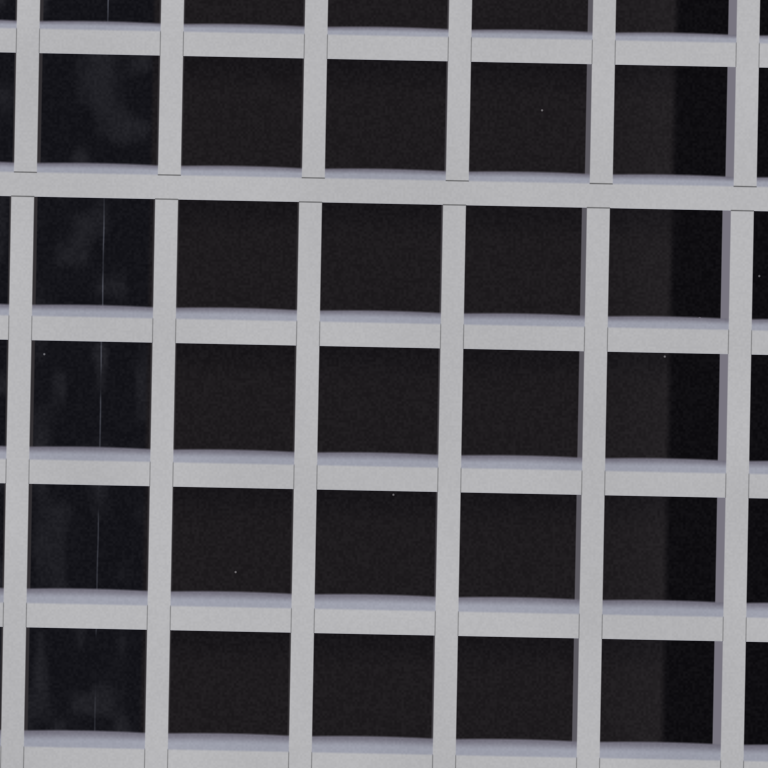
Give the GLSL for this pattern, as a three.js fragment shader.

```glsl
// Pale square lattice with lit ledges, slightly tilted, in front of dark glazing.
varying vec2 vUv;

const vec2 PITCH = vec2(0.1875, 0.187);
const vec2 ORIGIN = vec2(0.0156, -0.003);
const vec2 TILT = vec2(0.0187, 0.020);
const float BAR_HALF = 0.0150;
const float FRONT_HEIGHT = 0.0315;
const float ROW_MARGIN = 0.02;
const float RAIL_ROW = 4.0;
const float SOFT = 0.0013;

const vec3 PAINT = vec3(0.71, 0.71, 0.72);
const vec3 LEDGE_NEAR = vec3(0.61, 0.62, 0.67);
const vec3 LEDGE_FAR = vec3(0.44, 0.43, 0.48);
const vec3 SIDE_DARK = vec3(0.20, 0.19, 0.20);
const vec3 SIDE_LIT = vec3(0.47, 0.46, 0.50);
const vec3 DARK = vec3(0.12, 0.11, 0.12);
const vec3 DEEP = vec3(0.07, 0.065, 0.08);
const vec3 GLASS = vec3(0.08, 0.08, 0.10);

float hash(vec2 p) {
  p = fract(p * vec2(0.1031, 0.1137));
  p += dot(p, p.yx + 33.33);
  return fract((p.x + p.y) * p.x * 7.31);
}

float noise(vec2 p) {
  vec2 i = floor(p), f = fract(p);
  f = f * f * (3.0 - 2.0 * f);
  return mix(mix(hash(i), hash(i + vec2(1.0, 0.0)), f.x),
             mix(hash(i + vec2(0.0, 1.0)), hash(i + 1.0), f.x), f.y);
}

// Soft coverage of everything below an edge.
float below(float edge, float d, float soft) {
  return 1.0 - smoothstep(edge - soft, edge + soft, d);
}

float line(float d, float halfWidth) {
  return below(halfWidth, abs(d), SOFT);
}

// Dim interior: glass pane at the left, a plain wall, a deep gap at the right.
vec3 interior(vec2 p, float heightInCell) {
  float x = p.x - TILT.x * p.y;
  vec3 color = mix(DARK, DEEP, 0.5 * smoothstep(0.72, 1.0, heightInCell));
  float rightWall = smoothstep(0.76, 0.86, x);
  color += 0.018 * rightWall;
  color = mix(color, DEEP * 0.85, smoothstep(0.856, 0.868, x));

  float pane = below(0.182, x, 0.004);
  float smudge = smoothstep(0.55, 0.95, noise(p * vec2(38.0, 24.0)));
  color = mix(color, GLASS + 0.05 * smudge, pane);
  float streak = line(x - 0.1215 - 0.001 * noise(p.yy * 20.0), 0.0009);
  float broken = smoothstep(0.2, 0.8, noise(vec2(3.0, p.y * 26.0)));
  color += vec3(0.24, 0.25, 0.27) * streak * broken * mix(0.35, 1.0, p.y);

  // Sparse dust specks, one candidate per small tile.
  vec2 tile = floor(p * 40.0);
  vec2 spot = 0.2 + 0.6 * vec2(hash(tile + 7.0), hash(tile + 19.0));
  float speck = below(0.0013, length(fract(p * 40.0) - spot) / 40.0, SOFT);
  color += 0.35 * speck * step(0.99, hash(tile + 41.0));

  return color + 0.035 * (noise(p * 330.0) - 0.5);
}

// Paint with fine grain and faint broad staining.
vec3 painted(vec3 base, vec2 p) {
  return base + 0.025 * (noise(p * 380.0) - 0.5) + 0.03 * (noise(p * 9.0) - 0.5);
}

void main() {
  vec2 p = vUv;
  float y = p.y + TILT.y * p.x - ORIGIN.y;
  float shift = 0.003 * step(RAIL_ROW * PITCH.y + 0.5 * FRONT_HEIGHT, y);
  float x = p.x - TILT.x * p.y - ORIGIN.x - shift;

  // Cell coordinates, measured from bar centres and front-face bottoms.
  float column = floor(x / PITCH.x);
  float fromLeft = x - column * PITCH.x;
  float fromRight = PITCH.x - fromLeft;
  float barDistance = min(fromLeft, fromRight);
  float row = floor((y + ROW_MARGIN) / PITCH.y);
  float v = y - row * PITCH.y;
  float isRail = 1.0 - step(0.5, abs(row - RAIL_ROW));

  vec3 color = interior(p, fract(y / PITCH.y));

  // Inner sides of the uprights widen away from the viewing axis.
  float rightSide = 0.002 + 0.0045 * max(column - 2.0, 0.0);
  float leftSide = 0.003 * max(1.5 - column, 0.0);
  vec3 sideColor = mix(SIDE_DARK, SIDE_LIT, clamp((column - 1.5) / 2.5, 0.0, 1.0));
  color = mix(color, sideColor, below(BAR_HALF + rightSide, fromRight, SOFT));
  color = mix(color, SIDE_DARK, below(BAR_HALF + leftSide, fromLeft, SOFT));

  // Ledges deepen towards the bottom and bow slightly along their length.
  float across = 2.0 * fromLeft / PITCH.x - 1.0;
  float depth = 0.0225 - 0.0022 * row - 0.002 * across * across;
  float t = clamp((v - FRONT_HEIGHT) / depth, 0.0, 1.0);
  vec3 ledge = mix(LEDGE_NEAR, LEDGE_FAR, smoothstep(0.35, 1.0, t));
  float aboveBottom = 1.0 - below(0.0, v, SOFT);
  color = mix(color, painted(ledge, p), aboveBottom * below(FRONT_HEIGHT + depth, v, 0.002));

  // Front faces of rails and uprights.
  float front = aboveBottom * below(FRONT_HEIGHT, v, 0.002);
  float upright = below(BAR_HALF, barDistance, SOFT);
  color = mix(color, painted(PAINT, p), max(front, upright));

  // Joints: beside uprights on short rails, across uprights on the long rail.
  float sideJoint = line(barDistance - BAR_HALF, 0.0006) * front * (1.0 - isRail);
  float railJoint = max(line(v, 0.0007), line(v - FRONT_HEIGHT, 0.0007)) * upright * isRail;
  color *= 1.0 - 0.28 * sideJoint - 0.45 * railJoint;

  gl_FragColor = vec4(color, 1.0);
}
```
